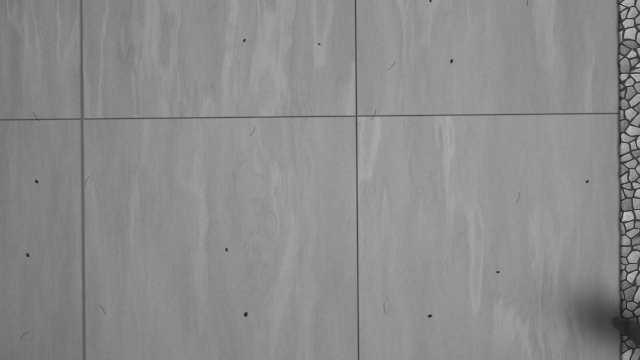
Write a WebGL 1 fragment shader that draws this texture.

```glsl
precision highp float;
// Grey streaked floor tiles with thin dark joints, beside a strip of gravel.
uniform vec2 u_resolution;

// Lengths are fractions of the canvas height.
const float TILE_PITCH = 0.762;
const vec2 JOINT_ORIGIN = vec2(0.234, 0.667);
const vec2 JOINT_SKEW = vec2(-0.0085, 0.0105);
const float JOINT_HALF_WIDTH = 0.0017;
const float JOINT_TONE = 0.20;
const float TILE_TONE = 0.59;
const float FALLOFF = 0.10;
const vec2 LIGHT_CENTER = vec2(1.05, 0.62);
const vec2 SWIRL_CENTER = vec2(0.71, 0.42);
const float VEIN_STRENGTH = 0.055;
const float SPECK_CELL = 0.19;
const float SPECK_CHANCE = 0.34;
const float GRAVEL_EDGE = 1.725;
const float GRAVEL_SIZE = 0.028;
const vec2 SHADOW_CENTER = vec2(1.72, 0.10);
const vec2 ROD_START = vec2(1.715, 0.105);
const vec2 ROD_END = vec2(1.83, 0.045);

float hash(vec2 p) {
  return fract(sin(dot(p, vec2(127.1, 311.7))) * 43758.5453);
}

vec2 hash2(vec2 p) {
  return vec2(hash(p), hash(p + 37.3));
}

float noise(vec2 p) {
  vec2 i = floor(p), f = fract(p);
  f = f * f * (3.0 - 2.0 * f);
  return mix(mix(hash(i), hash(i + vec2(1.0, 0.0)), f.x),
             mix(hash(i + vec2(0.0, 1.0)), hash(i + 1.0), f.x), f.y);
}

float fbm(vec2 p) {
  float sum = 0.0, amp = 0.5;
  for (int i = 0; i < 4; i++) {
    sum += amp * noise(p);
    p = p * 2.03 + 17.1;
    amp *= 0.5;
  }
  return sum / 0.9375;
}

// Vertical marbling, folded into a swirl near one spot.
float marbling(vec2 p, vec2 tile) {
  vec2 d = (p - SWIRL_CENTER) / vec2(0.15, 0.22);
  float swirl = exp(-dot(d, d));
  vec2 warp = vec2(fbm(p * vec2(9.0, 4.0)), fbm(p * 7.0 + 31.0)) - 0.5;
  vec2 q = p + warp * (vec2(0.05, 0.08) + swirl * vec2(0.13, 0.22));
  q += tile * 5.3;
  float streak = fbm(q * vec2(27.0, 3.5)) - 0.5;
  float vein = fbm(q * vec2(19.0, 3.2) + 8.0);
  float patches = smoothstep(0.45, 0.7, noise(q * vec2(6.0, 3.0) + 4.0));
  float blades = smoothstep(0.56, 0.62, vein) * (1.0 - smoothstep(0.64, 0.74, vein));
  float outline = 1.0 - smoothstep(0.0, 0.018, abs(vein - 0.52));
  return streak * 0.075 + VEIN_STRENGTH * (blades - 0.6 * outline) * (0.2 + 0.5 * patches + 0.5 * swirl);
}

// Dark crumbs and short scratches, at most one in each cell.
float specks(vec2 p, float px) {
  vec2 cell = floor(p / SPECK_CELL);
  vec2 center = (cell + 0.25 + 0.5 * hash2(cell + 3.0)) * SPECK_CELL;
  float angle = 6.2832 * hash(cell + 9.0);
  vec2 d = p - center;
  d = vec2(d.x * cos(angle) + d.y * sin(angle), d.y * cos(angle) - d.x * sin(angle));
  float scratch = step(0.6, hash(cell + 21.0));
  d.y += scratch * 12.0 * d.x * d.x;
  float halfLength = mix(0.002, 0.014, scratch);
  float radius = mix(0.0035 * hash(cell + 5.0) + 0.001, 0.0006, scratch);
  d.x -= clamp(d.x, -halfLength, halfLength);
  float mask = 1.0 - smoothstep(radius - px, radius + px, length(d));
  return mask * step(hash(cell), SPECK_CHANCE) * mix(0.75, 0.35, scratch);
}

// Cellular stones with dark gaps and a lit side.
float gravel(vec2 p) {
  vec2 g = (p + 0.012 * (noise(p * 40.0) - 0.5)) / GRAVEL_SIZE;
  g = vec2(g.x * 0.8 + g.y * 0.35, g.y - g.x * 0.35);
  vec2 base = floor(g), nearest = vec2(0.0), id = vec2(0.0);
  float first = 9.0, second = 9.0;
  for (int y = -1; y <= 1; y++) {
    for (int x = -1; x <= 1; x++) {
      vec2 cell = base + vec2(float(x), float(y));
      vec2 d = g - cell - hash2(cell);
      float dist = length(d);
      if (dist < first) {
        second = first; first = dist; nearest = d; id = cell;
      } else {
        second = min(second, dist);
      }
    }
  }
  float stone = 0.45 + 0.23 * hash(id + 12.0) + 0.12 * dot(nearest, vec2(-0.5, 0.8));
  stone += 0.10 * (noise(p * 230.0) - 0.5);
  return mix(0.22, stone, smoothstep(0.02, 0.25, second - first));
}

void main() {
  vec2 p = gl_FragCoord.xy / u_resolution.y;
  float px = 1.0 / u_resolution.y;

  // Tile surface: broad light, marbling and fine grain
  vec2 grid = (p - JOINT_ORIGIN - JOINT_SKEW * p.yx) / TILE_PITCH;
  vec2 tile = floor(grid);
  vec2 away = p - LIGHT_CENTER;
  float tone = TILE_TONE - FALLOFF * dot(away, away) + 0.012 * (hash(tile) - 0.5);
  tone += marbling(p, tile) + 0.025 * (noise(p * vec2(260.0, 150.0)) - 0.5);
  tone *= 1.0 - specks(p, px);

  // Joints: the left upright is wider and softer than the others
  vec2 jointDist = abs(grid - floor(grid + 0.5)) * TILE_PITCH;
  float softness = 1.0 - smoothstep(0.3, 0.8, p.x);
  vec2 blur = vec2(px + 0.0035 * softness, px);
  vec2 halfWidth = JOINT_HALF_WIDTH * vec2(1.0 + 0.5 * softness, 0.8);
  vec2 joint = 1.0 - smoothstep(halfWidth - blur, halfWidth + blur, jointDist);
  joint *= vec2(0.92 - 0.2 * softness, 0.85);
  tone = mix(tone, JOINT_TONE, max(joint.x, joint.y));

  // Gravel strip with a dark, slightly uneven border
  float edge = p.x - GRAVEL_EDGE + 0.009 * p.y - 0.003 * noise(vec2(p.y * 35.0, 2.0));
  tone = mix(tone, gravel(p), smoothstep(-px, px, edge));
  tone *= 1.0 - 0.5 * exp(-pow(edge / 0.005, 2.0));

  // Soft shadow and the dark rod that casts it
  vec2 s = p - SHADOW_CENTER;
  s = vec2(s.x, s.y + 0.25 * s.x) / vec2(0.15, 0.075);
  tone *= 1.0 - 0.55 * exp(-dot(s, s));
  vec2 axis = ROD_END - ROD_START;
  float along = clamp(dot(p - ROD_START, axis) / dot(axis, axis), 0.0, 1.0);
  float rod = length(p - ROD_START - axis * along) - 0.016 - 0.022 * along;
  tone = mix(0.13 + 0.08 * noise(p * 50.0), tone, smoothstep(-0.004, 0.004, rod));

  gl_FragColor = vec4(vec3(clamp(tone, 0.0, 1.0)), 1.0);
}
```
